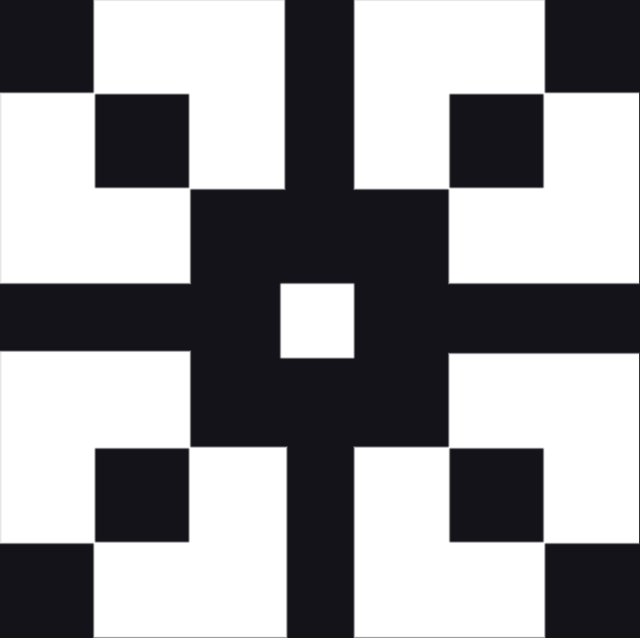
This pattern is drawn by a WebGL 1 fragment shader. Its source:

```glsl
precision highp float;
// Draws a dark geometric cross with diagonal corner squares and a white core.

uniform vec2 u_resolution;

const vec3 INK = vec3(0.08, 0.075, 0.10);
const vec3 PAPER = vec3(1.0);
const float EDGE_BLUR = 0.0024;
const float OUTSIDE = 1.0;

// Soft coverage of an axis-aligned box between two corners.
float box(vec2 p, vec2 lo, vec2 hi, vec2 blur) {
  vec2 inside = smoothstep(lo - blur, lo + blur, p)
              * (1.0 - smoothstep(hi - blur, hi + blur, p));
  return inside.x * inside.y;
}

// Two squares stepping inward from a corner, p measured from that corner.
float diagonalSquares(vec2 p, vec2 blur) {
  float corner = box(p, vec2(-OUTSIDE), vec2(0.1466), blur);
  float inner = box(p, vec2(0.1487), vec2(0.2956), blur);
  return max(corner, inner);
}

// Full-length arms whose lower and left edges shift slightly past the middle.
float crossArms(vec2 p, vec2 side, vec2 blur) {
  float left = mix(0.4482, 0.4450, side.y);
  float bottom = mix(0.4495, 0.4460, side.x);
  float vertical = box(p, vec2(left, -OUTSIDE), vec2(0.5534, 2.0), blur);
  float horizontal = box(p, vec2(-OUTSIDE, bottom), vec2(2.0, 0.5556), blur);
  return max(vertical, horizontal);
}

// Faint shading along the canvas border, strongest at the right and bottom.
float borderShade(vec2 p) {
  float left = 0.12 * (1.0 - smoothstep(0.0, 0.004, p.x));
  float right = 0.9 * smoothstep(0.9975, 0.9995, p.x);
  float bottom = 0.5 * (1.0 - smoothstep(0.0, 0.003, p.y));
  float top = 0.12 * smoothstep(0.997, 1.0, p.y);
  return max(max(left, right), max(bottom, top));
}

void main() {
  vec2 uv = gl_FragCoord.xy / u_resolution;
  vec2 blur = max(vec2(EDGE_BLUR), 0.75 / u_resolution);

  // Fold the four quadrants onto one corner, with a small inset per side.
  vec2 side = step(0.5, uv);
  vec2 inset = mix(vec2(-0.0002, 0.0016), vec2(0.002, -0.0012), side);
  vec2 fromCorner = mix(uv, 1.0 - uv, side) - inset;

  // Dark shapes.
  float ink = diagonalSquares(fromCorner, blur);
  ink = max(ink, crossArms(uv, side, blur));
  ink = max(ink, box(uv, vec2(0.2975, 0.2993), vec2(0.7012, 0.7033), blur));

  // White core, then the border.
  ink *= 1.0 - box(uv, vec2(0.4382, 0.4386), vec2(0.5534, 0.5556), blur);
  ink = max(ink, borderShade(uv));

  gl_FragColor = vec4(mix(PAPER, INK, ink), 1.0);
}
```
